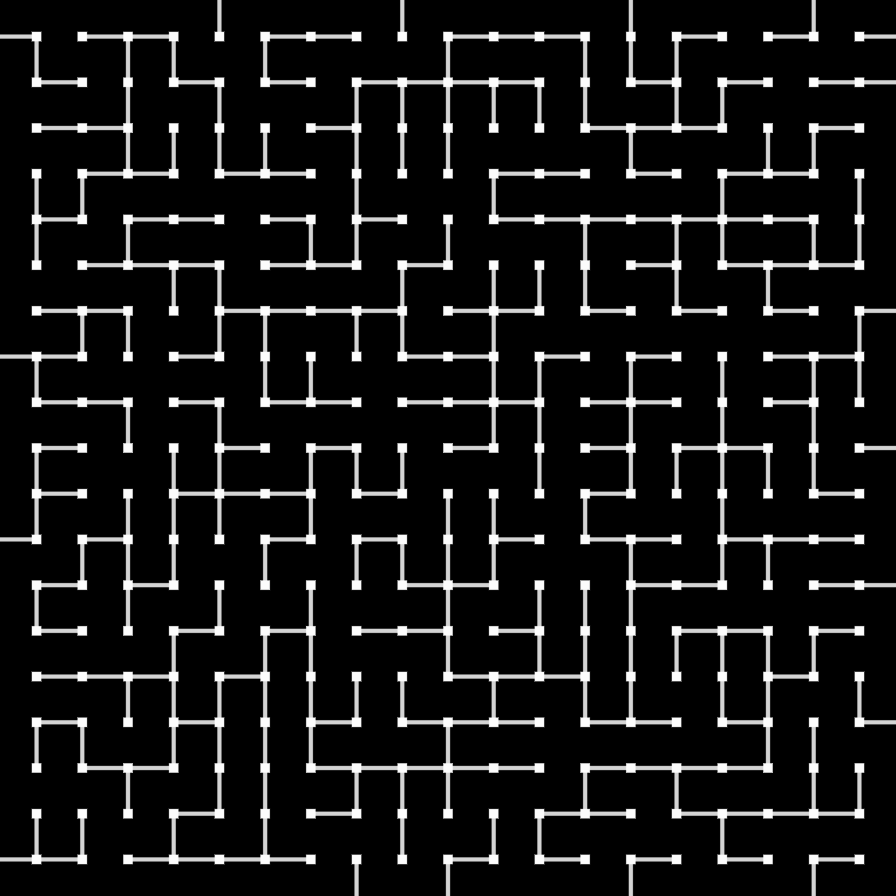
This pattern is drawn by a Shadertoy shader. Its source:

```glsl
// A maze of thin grey walls joining white square posts on a 19 by 19 grid, on black.
// Every post sends one wall to a hashed neighbour. Posts choose in three rounds,
// by parity, so that later ones can refuse walls that double up or close a square.

float hash(vec2 p) {
    return fract(sin(dot(p, vec2(127.1, 311.7))) * 43758.5453);
}

// One of the four unit directions, starting from the post's random one
vec2 compass(vec2 post, float attempt) {
    float angle = (floor(4.0 * hash(post)) + attempt) * 1.5707963;
    return round(vec2(cos(angle), sin(angle)));
}

// Rounds one and two: odd posts choose freely, even posts avoid doubled walls
vec2 earlyWall(vec2 post) {
    vec2 dir = compass(post, 0.0);
    if (mod(post.x + post.y, 2.0) > 0.5) return dir;
    for (float k = 0.0; k < 4.0; k++) {
        dir = compass(post, k);
        if (compass(post + dir, 0.0) != -dir) break;
    }
    return dir;
}

// Round three: posts odd in both axes follow the walls and avoid closed loops
vec2 wallFrom(vec2 post) {
    if (mod(post.x, 2.0) < 0.5 || mod(post.y, 2.0) < 0.5) return earlyWall(post);
    vec2 dir = compass(post, 0.0);
    for (float k = 0.0; k < 4.0; k++) {
        dir = compass(post, k);
        vec2 walker = post + dir;
        bool closed = false;
        for (int i = 0; i < 3; i++) {
            walker += earlyWall(walker);
            closed = closed || walker == post;
        }
        if (!closed) break;
    }
    return dir;
}

bool inside(vec2 post) {
    return max(abs(post.x), abs(post.y)) < 9.5;
}

bool hasWall(vec2 post, vec2 dir) {
    return inside(post) && wallFrom(post) == dir;
}

void mainImage(out vec4 fragColor, in vec2 fragCoord) {
    // Grid units, with the middle post at the centre
    float scale = 19.6 / min(iResolution.x, iResolution.y);
    vec2 p = (fragCoord - 0.5 * iResolution.xy) * scale;
    float blur = 0.8 * scale;

    vec2 post = floor(p + 0.5);
    vec2 offset = p - post;
    vec2 reach = abs(offset);
    vec3 color = vec3(0.0);

    // Wall on the nearest grid line, if the post at either end built it
    float wall = smoothstep(-blur, blur, 0.046 - min(reach.x, reach.y));
    if (wall > 0.0) {
        vec2 dir = reach.x > reach.y ? vec2(sign(offset.x), 0.0) : vec2(0.0, sign(offset.y));
        if (hasWall(post, dir) || hasWall(post + dir, -dir)) color = vec3(0.83) * wall;
    }

    // Square post on top
    if (inside(post)) {
        float square = smoothstep(-blur, blur, 0.104 - max(reach.x, reach.y));
        color = mix(color, vec3(0.99), square);
    }

    fragColor = vec4(color, 1.0);
}
```
